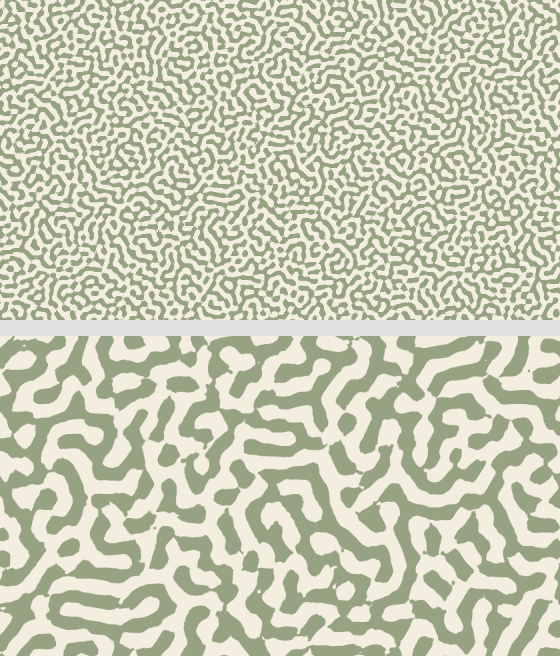
Top, the full canvas; bottom, a detail of the centre.
Reproduce this pattern procedurally as a Shadertoy shader.

```glsl
// Reaction-diffusion style labyrinth: short cream worms and dots in a sage green network.

const vec3  CREAM      = vec3(0.953, 0.932, 0.875);
const vec3  SAGE       = vec3(0.588, 0.637, 0.508);
const float PERIOD     = 0.0275;  // stripe spacing, in canvas heights
const float SPREAD     = 0.25;    // relative variation of the spacing
const float CREAM_BIAS = 0.22;    // raises the cream share above one half
const float SEED_GAIN  = 1.5;     // saturation of the random waves
const float STEP_GAIN  = 1.1;     // saturation after the first filter step
const float EDGE       = 0.90;    // half width of the soft edge, in screen steps
const float TAU        = 6.2831853;
const int   WAVES      = 40;

// Hexagonal lattice of filter taps.
const float SPACING      = 0.30;  // in stripe periods
const float INNER_WEIGHT = 0.35;  // activating ring
const float OUTER_WEIGHT = -0.23; // inhibiting ring
const int REACH = 2;              // rings of one filter step
const int FAR   = 2 * REACH;      // rings needed by two steps
const int SIDE  = 2 * FAR + 1;
const int MID   = 2 * REACH + 1;

vec3 hash31(float n) {
    vec3 p = fract(vec3(n) * vec3(0.1031, 0.1030, 0.0973));
    p += dot(p, p.yzx + 33.33);
    return fract((p.xxy + p.yzz) * p.zyx);
}

vec2 turn(float angle) { return vec2(cos(angle), sin(angle)); }

vec2 rotate(vec2 a, vec2 b) { return vec2(a.x * b.x - a.y * b.y, a.x * b.y + a.y * b.x); }

bool inHexagon(int q, int r, int rings) { return abs(q + r) <= rings; }

float tapWeight(int q, int r) {
    int d = q * q + q * r + r * r;
    return d == 0 ? 1.0 : (d == 1 ? INNER_WEIGHT : OUTER_WEIGHT);
}

// Random waves, saturated and sharpened twice by an activator-inhibitor
// kernel, so that the strokes get an even width and round ends.
float labyrinth(vec2 p) {
    float seed[SIDE * SIDE];
    for (int i = 0; i < SIDE * SIDE; i++) seed[i] = 0.0;

    // Sum each wave over the lattice by rotating its phase from tap to tap.
    for (int w = 0; w < WAVES; w++) {
        vec3 rnd = hash31(float(w) * 7.31 + 12.7);
        float angle = 0.5 * TAU * (float(w) + rnd.x) / float(WAVES);
        vec2 wave = TAU * (1.0 + SPREAD * (2.0 * rnd.y - 1.0)) * turn(angle);
        float alongQ = SPACING * wave.x;
        float alongR = SPACING * dot(wave, vec2(0.5, 0.866));
        vec2 stepQ = turn(alongQ);
        vec2 stepR = turn(alongR);
        vec2 row = turn(dot(wave, p) + TAU * rnd.z - float(FAR) * (alongQ + alongR));
        for (int r = 0; r < SIDE; r++) {
            vec2 tap = row;
            for (int q = 0; q < SIDE; q++) {
                seed[r * SIDE + q] += tap.x;
                tap = rotate(tap, stepQ);
            }
            row = rotate(row, stepR);
        }
    }

    float scale = SEED_GAIN * sqrt(2.0 / float(WAVES));
    for (int i = 0; i < SIDE * SIDE; i++) seed[i] = tanh(scale * seed[i]);

    // First step at every tap, second step at the centre.
    float level = 0.0;
    for (int r = -REACH; r <= REACH; r++)
    for (int q = -REACH; q <= REACH; q++) {
        if (!inHexagon(q, r, REACH)) continue;
        float sum = 0.0;
        for (int v = -REACH; v <= REACH; v++)
        for (int u = -REACH; u <= REACH; u++) {
            if (!inHexagon(u, v, REACH)) continue;
            sum += tapWeight(u, v) * seed[(r + v + FAR) * SIDE + q + u + FAR];
        }
        level += tapWeight(q, r) * tanh(STEP_GAIN * sum);
    }
    return level;
}

void mainImage(out vec4 fragColor, in vec2 fragCoord) {
    vec2 p = (fragCoord - 0.5 * iResolution.xy) / (iResolution.y * PERIOD);
    float level = labyrinth(p) + CREAM_BIAS;

    // Edge softness follows the local slope.
    float slope = max(length(vec2(dFdx(level), dFdy(level))), 1e-4);
    float cream = smoothstep(-EDGE, EDGE, level / slope);
    fragColor = vec4(mix(SAGE, CREAM, cream), 1.0);
}
```
